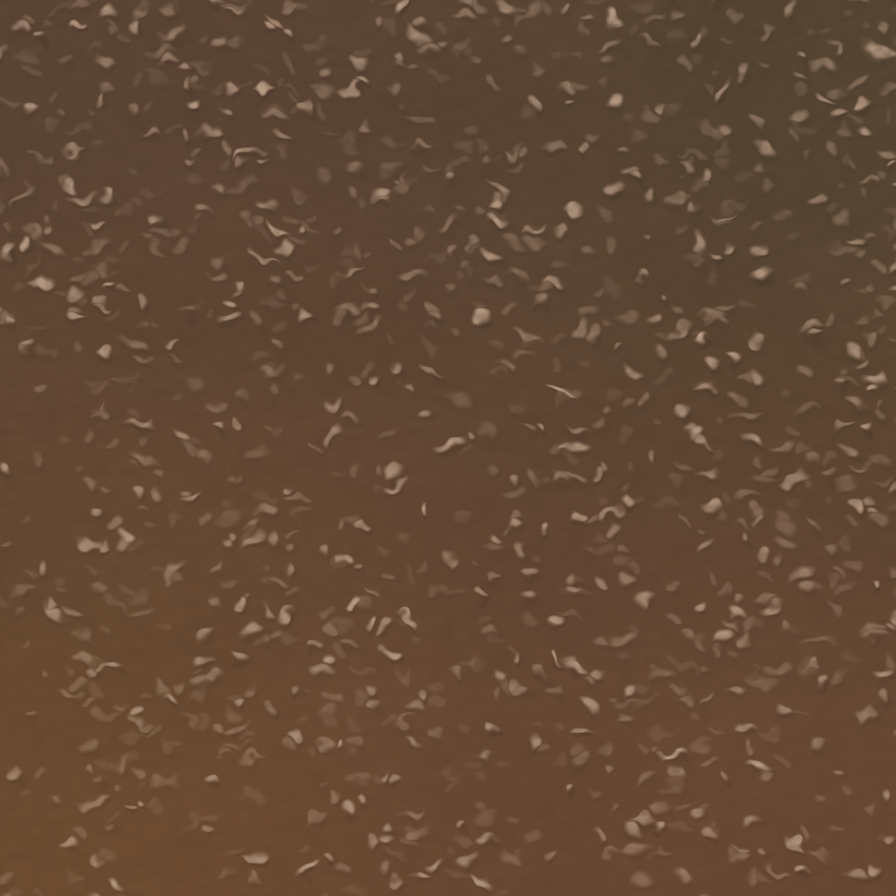
Give the GLSL for this texture, as a three.js fragment shader.

```glsl
varying vec2 vUv;

const vec3 TOP_LEFT = vec3(0.352, 0.264, 0.201);
const vec3 TOP_RIGHT = vec3(0.332, 0.266, 0.196);
const vec3 BOTTOM_LEFT = vec3(0.428, 0.297, 0.190);
const vec3 BOTTOM_RIGHT = vec3(0.408, 0.280, 0.197);
const vec3 FLAKE_COLOR = vec3(0.72, 0.61, 0.52);

const vec2 FLAKE_GRID = vec2(23.0, 34.0);
const float LAYER_GROWTH = 1.17;
const vec2 HALF_LENGTH = vec2(0.006, 0.017);
const vec2 HALF_WIDTH = vec2(0.0035, 0.0075);
const vec2 FLAKE_STRENGTH = vec2(0.12, 0.85);
const vec2 DENSITY = vec2(0.46, 0.70);    // bottom, top
const float TILT = 1.5;
const float WARP = 0.007;
const float WARP_SCALE = 75.0;
const vec2 SHADOW_OFFSET = vec2(0.003, -0.006);
const float SHADOW_DEPTH = 0.11;
const float MOTTLE = 0.035;
const float GRAIN = 0.022;

float hash(vec2 p) {
  return fract(sin(dot(p, vec2(127.1, 311.7))) * 43758.5453);
}

float noise(vec2 p) {
  vec2 i = floor(p);
  vec2 f = fract(p);
  f = f * f * (3.0 - 2.0 * f);
  float low = mix(hash(i), hash(i + vec2(1.0, 0.0)), f.x);
  float high = mix(hash(i + vec2(0.0, 1.0)), hash(i + vec2(1.0, 1.0)), f.x);
  return mix(low, high, f.y);
}

float fbm(vec2 p) {
  float sum = 0.0;
  float weight = 0.5;
  for (int i = 0; i < 4; i++) {
    sum += weight * noise(p);
    p = p * 2.1 + 17.3;
    weight *= 0.5;
  }
  return sum;
}

// Soft ellipse, 1 inside and 0 outside
float ellipse(vec2 p, vec2 radius) {
  return 1.0 - smoothstep(0.35, 1.25, length(p / radius));
}

// x: flake coverage, y: shadow beside the flakes
vec2 flakeLayer(vec2 uv, vec2 grid, float seed) {
  vec2 home = floor(uv * grid);
  vec2 result = vec2(0.0);
  for (int y = -1; y <= 1; y++) {
    for (int x = -1; x <= 1; x++) {
      vec2 cell = home + vec2(float(x), float(y));
      vec2 key = cell + seed;
      vec2 jitter = vec2(hash(key), hash(key + 31.7));
      vec2 center = (cell + jitter) / grid;

      // Flakes gather in loose clusters and thin out downwards
      float cluster = noise(center * 9.0 + 4.0) - 0.5;
      float chance = mix(DENSITY.x, DENSITY.y, center.y) + 0.5 * cluster;
      float present = step(hash(key + 57.3), chance);

      float angle = TILT * (hash(key + 83.1) - 0.5) * (0.5 + hash(key + 11.9));
      float c = cos(angle);
      float s = sin(angle);
      mat2 turn = mat2(c, -s, s, c);
      float size = hash(key + 43.9);
      vec2 radius = vec2(mix(HALF_LENGTH.x, HALF_LENGTH.y, size * size),
                         mix(HALF_WIDTH.x, HALF_WIDTH.y, hash(key + 71.3)));
      float glint = hash(key + 97.7);
      float strength = present * mix(FLAKE_STRENGTH.x, FLAKE_STRENGTH.y, glint * glint);

      vec2 p = uv - center;
      float flake = ellipse(turn * p, radius);
      float shadow = ellipse(turn * (p - SHADOW_OFFSET), radius * 1.1);
      result = max(result, strength * vec2(flake, shadow));
    }
  }
  return result;
}

void main() {
  vec2 uv = vUv;

  // Brown ground, warmer towards the bottom
  vec3 bottom = mix(BOTTOM_LEFT, BOTTOM_RIGHT, smoothstep(0.0, 0.7, uv.x));
  vec3 top = mix(TOP_LEFT, TOP_RIGHT, smoothstep(0.3, 1.0, uv.x));
  vec3 color = mix(bottom, top, smoothstep(-0.05, 0.95, uv.y));
  color *= 1.0 + MOTTLE * 2.0 * (fbm(uv * vec2(5.0, 8.0)) - 0.47);
  color *= 1.0 + GRAIN * 2.0 * (noise(uv * vec2(70.0, 110.0)) - 0.5);

  // Ragged flake outlines from a warped domain
  vec2 wobble = vec2(noise(uv * WARP_SCALE), noise(uv * WARP_SCALE + 53.0)) - 0.5;
  vec2 warped = uv + WARP * 2.0 * wobble;

  // Overlapping layers of pale flakes
  vec2 flakes = vec2(0.0);
  vec2 grid = FLAKE_GRID;
  for (int i = 0; i < 2; i++) {
    flakes = max(flakes, flakeLayer(warped, grid, 19.0 * float(i + 1)));
    grid *= LAYER_GROWTH;
  }
  float facet = 0.75 + 0.5 * noise(uv * vec2(110.0, 150.0) + 9.0);
  float cover = clamp(flakes.x * facet, 0.0, 1.0);
  color *= 1.0 - SHADOW_DEPTH * flakes.y * (1.0 - cover);
  color = mix(color, FLAKE_COLOR, cover);

  gl_FragColor = vec4(color, 1.0);
}
```
